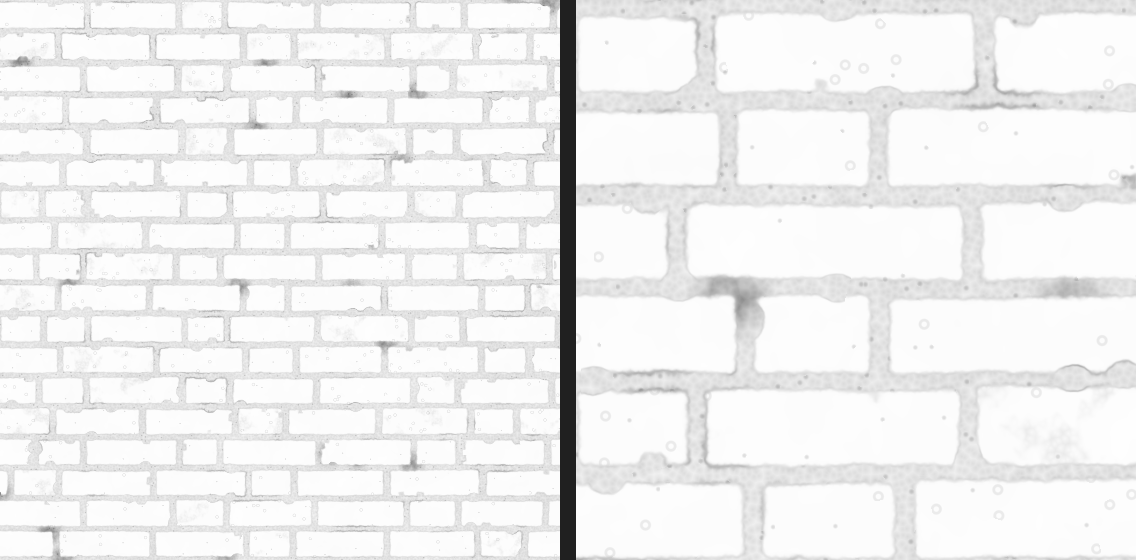
Left: the whole. Right: its middle third, enlarged.
A Shadertoy shader for this texture:

```glsl
vec2 hash2(vec2 p) {
    vec2 q = vec2(dot(p, vec2(127.1, 311.7)), dot(p, vec2(269.5, 183.3)));
    return fract(sin(q) * 43758.545);
}

// Cellular noise: x = distance to the nearest point, y = random id of that point
vec2 cellular(vec2 p) {
    vec2 cell = floor(p), nearest = vec2(9.0, 0.0);
    for (int y = -1; y <= 1; y++)
    for (int x = -1; x <= 1; x++) {
        vec2 c = cell + vec2(x, y);
        float d = length(c + hash2(c) - p);
        if (d < nearest.x) nearest = vec2(d, hash2(c + 57.3).x);
    }
    return nearest;
}

// Layered sines, about -1 to 1
float waves(vec2 p) {
    float sum = 0.0, amp = 0.5;
    for (int i = 0; i < 4; i++) {
        sum += amp * sin(p.x + 1.7 * sin(p.y)) * cos(p.y * 0.9 + sin(p.x * 0.7));
        p = mat2(1.5, 1.2, -1.2, 1.5) * p + 2.3;
        amp *= 0.6;
    }
    return sum;
}

// Seven joints share twelve half-brick units; the phase sets the order of long and short bricks
float joint(float row, float i, float phase) {
    float jitter = mod(i, 7.0) == 0.0 ? 0.0 : hash2(vec2(row, i)).x - 0.5;
    return 1.5 * floor(12.0 * i / 7.0 + phase) + 0.26 * jitter;
}

// x = signed distance to the brick, y = random id; one course is one unit high
vec2 brick(vec2 w) {
    float row = mod(floor(w.y), 18.0);
    bool even = mod(row, 2.0) == 0.0;
    float phase = even ? 0.35 : (row == 15.0 ? 0.8 : 0.6);
    float start = (even ? 2.74 : 1.92) + (even ? 0.2 : 0.5) * (hash2(vec2(row, 31.0)).y - 0.5);
    float x = mod(w.x - start, 18.0), left = 0.0, right = 18.0;
    for (float i = 0.0; i < 7.0; i++) {
        float a = joint(row, i, phase), b = joint(row, i + 1.0, phase);
        if (x >= a && x < b) {
            left = a;
            right = b;
            // Some courses split their last long brick into two short ones
            if (i == 6.0 && even && row > 5.0 && row < 15.0) {
                float middle = 0.5 * (a + b);
                if (x < middle) right = middle; else left = middle;
            }
        }
    }
    vec2 rnd = hash2(vec2(row, floor(left * 4.0) + 7.0));
    vec2 p = vec2(x - 0.5 * (left + right), fract(w.y) - 0.48);
    p.y += 0.03 * (rnd.x - 0.5) + 0.02 * (rnd.y - 0.5) * p.x;
    vec2 halfSize = vec2(0.5 * (right - left) - 0.1 - 0.03 * rnd.y, 0.385 + 0.03 * rnd.x);
    vec2 q = abs(p) - halfSize + 0.07;
    return vec2(length(max(q, 0.0)) + min(max(q.x, q.y), 0.0) - 0.07, rnd.x);
}

void mainImage(out vec4 fragColor, in vec2 fragCoord) {
    vec2 uv = fragCoord / iResolution.xy;
    vec2 w = vec2(uv.x, 1.0 - uv.y) * 18.0;
    float soft = max(18.0 / iResolution.y, 0.025);

    // Uneven courses and wobbling edges
    vec2 bent = w - vec2(0.0, 0.1 * sin(3.14159 * uv.y));
    bent += 0.022 * vec2(waves(w * 2.3), waves(w * 2.1 + 9.0));
    vec2 b = brick(bent);

    // Crumbled rims and chipped corners
    vec2 fine = cellular(w * 13.0);
    vec2 coarse = cellular(w * 5.0 + 3.0);
    vec2 chip = cellular(w * 1.8 + 11.0);
    float d = b.x + 0.035 * (coarse.x - 0.5) + 0.02 * (fine.x - 0.5);
    d += 0.11 * step(0.72, chip.y) * smoothstep(0.4, 0.15, chip.x);

    // Grainy mortar
    float patches = waves(w * 1.1 + 4.0);
    float mortar = 0.9 + 0.025 * patches + 0.07 * (fine.x - 0.5) + 0.03 * (coarse.x - 0.5);
    mortar -= 0.1 * step(0.93, fine.y) * smoothstep(0.5, 0.1, fine.x);

    // Whitewashed brick with faint stains and ringed pits
    float face = 0.99 + 0.006 * waves(w * 1.6);
    face -= 0.06 * step(0.8, b.y) * smoothstep(0.1, 0.7, waves(w * 3.0 + 20.0)) * (0.4 + fine.x);
    float ring = smoothstep(0.12, 0.03, abs(coarse.x - 0.22));
    face -= 0.07 * ring * step(0.96 - 0.1 * step(0.65, b.y), coarse.y);
    face -= 0.12 * step(0.985, fine.y) * smoothstep(0.45, 0.1, fine.x);

    float tone = mix(face, mortar, smoothstep(-soft, soft, d));

    // Broken shadow line along the rims
    float rim = exp(-pow((d - 0.012) / 0.028, 2.0));
    tone -= rim * (0.035 + 0.16 * smoothstep(0.15, 0.75, waves(w * 1.4 + 31.0)));

    // Rare soot gathered in the joints
    vec2 soot = cellular(w * 0.9 + 40.0);
    float dirt = step(0.9, soot.y) * smoothstep(0.5, 0.05, soot.x);
    tone -= 0.28 * dirt * smoothstep(-0.05, 0.06, d) * (0.5 + coarse.x);

    fragColor = vec4(vec3(clamp(tone, 0.0, 1.0)), 1.0);
}
```
